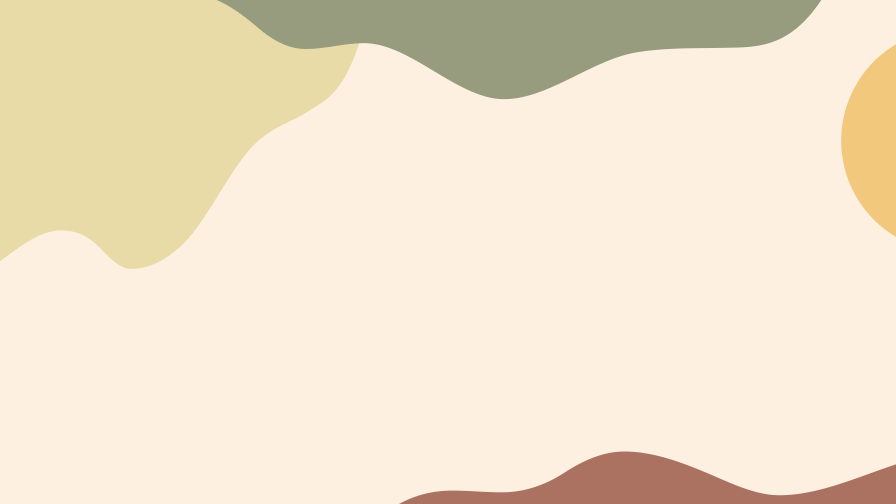
A WebGL 1 fragment shader for this background:

```glsl
precision highp float;

// Flat organic background: cream paper with olive and sage waves hanging from
// the top, a clay hill along the bottom and a sun cut off by the right side.
// Each wavy edge is a smooth cubic contour; fills are antialiased by distance.

uniform vec2 u_resolution;

// Design grid stretched over the canvas, with y running down from the top.
const vec2 GRID = vec2(768.0, 432.0);

const vec3 CREAM = vec3(0.995, 0.943, 0.880);
const vec3 OLIVE = vec3(0.908, 0.860, 0.655);
const vec3 SAGE  = vec3(0.590, 0.612, 0.490);
const vec3 CLAY  = vec3(0.670, 0.447, 0.380);
const vec3 AMBER = vec3(0.947, 0.784, 0.486);

const vec2 SUN_CENTER = vec2(817.0, 120.5);
const float SUN_RADIUS = 96.0;

const int KNOTS = 8;

// Cubic span between knots (x, y, slope): returns height and slope at x.
// Outside the span it continues in a straight line.
vec2 cubicSpan(vec3 a, vec3 b, float x) {
  float width = b.x - a.x;
  float rise = b.y - a.y;
  float t = clamp((x - a.x) / width, 0.0, 1.0);
  float s = 1.0 - t;
  float bendA = a.z * width - rise;
  float bendB = b.z * width - rise;
  float height = a.y + rise * t + t * s * (s * bendA - t * bendB);
  float slope = (rise + s * (1.0 - 3.0 * t) * bendA
                 - t * (2.0 - 3.0 * t) * bendB) / width;
  return vec2(height + slope * (x - a.x - t * width), slope);
}

// Approximate signed distance to a contour, negative above it.
float contourDistance(vec3 knots[KNOTS], vec2 p) {
  vec2 edge = cubicSpan(knots[0], knots[1], p.x);
  for (int i = 1; i < KNOTS - 1; i++) {
    if (p.x >= knots[i].x) edge = cubicSpan(knots[i], knots[i + 1], p.x);
  }
  return (p.y - edge.x) / sqrt(1.0 + edge.y * edge.y);
}

float oliveWave(vec2 p) {
  vec3 k[KNOTS];
  k[0] = vec3(0.0, 224.0, -0.75);
  k[1] = vec3(52.0, 197.5, 0.0);
  k[2] = vec3(84.0, 211.0, 1.0);
  k[3] = vec3(112.0, 230.5, 0.0);
  k[4] = vec3(158.0, 208.0, -1.0);
  k[5] = vec3(215.0, 127.0, -1.1);
  k[6] = vec3(265.0, 95.0, -0.65);
  k[7] = vec3(308.0, 37.0, -3.0);
  return contourDistance(k, p);
}

float sageWave(vec2 p) {
  vec3 k[KNOTS];
  k[0] = vec3(180.0, -2.0, 0.3);
  k[1] = vec3(222.0, 24.5, 0.85);
  k[2] = vec3(262.0, 42.0, 0.0);
  k[3] = vec3(312.0, 37.0, 0.0);
  k[4] = vec3(432.0, 85.0, 0.0);
  k[5] = vec3(545.0, 45.0, -0.17);
  k[6] = vec3(620.0, 41.0, -0.02);
  k[7] = vec3(704.0, 0.0, -1.5);
  return contourDistance(k, p);
}

float clayHill(vec2 p) {
  vec3 k[KNOTS];
  k[0] = vec3(342.0, 432.0, -0.55);
  k[1] = vec3(388.0, 420.5, 0.0);
  k[2] = vec3(430.0, 422.0, 0.0);
  k[3] = vec3(484.0, 405.0, -0.65);
  k[4] = vec3(535.0, 387.0, 0.0);
  k[5] = vec3(605.0, 405.0, 0.42);
  k[6] = vec3(668.0, 424.5, 0.0);
  k[7] = vec3(768.0, 398.0, -0.33);
  return -contourDistance(k, p);
}

// Coverage of a shape, softened over about one output sample.
float fill(float signedDistance, float softness) {
  return clamp(0.5 - signedDistance / softness, 0.0, 1.0);
}

void main() {
  vec2 p = gl_FragCoord.xy / u_resolution;
  p = vec2(p.x, 1.0 - p.y) * GRID;
  float softness = GRID.y / u_resolution.y;

  // Paint from back to front.
  vec3 color = CREAM;
  color = mix(color, OLIVE, fill(oliveWave(p), softness));
  color = mix(color, SAGE, fill(sageWave(p), softness));
  color = mix(color, CLAY, fill(clayHill(p), softness));
  color = mix(color, AMBER, fill(length(p - SUN_CENTER) - SUN_RADIUS, softness));

  gl_FragColor = vec4(color, 1.0);
}
```
